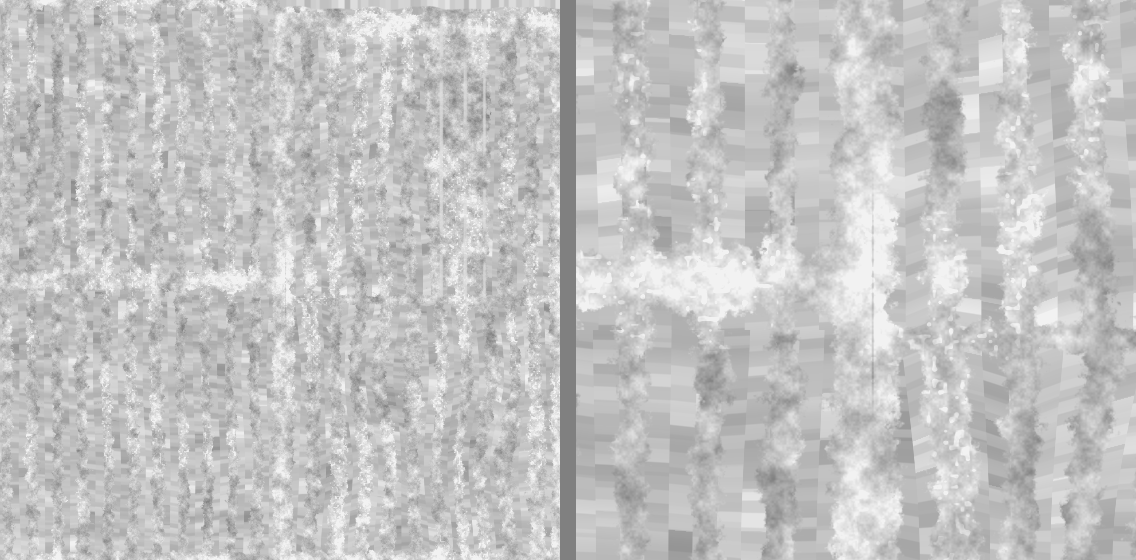
Left: the whole. Right: its middle third, enlarged.
A Shadertoy shader for this texture:

```glsl
// Grey weathered bark-like sheet: two by two panels of wavy columns, each column
// a stack of thin slivers, parted by ragged strips of mottled grain. Slivers are
// jittered one-dimensional cells; the grain is layered value noise cut by distances.

const float COLUMNS = 22.5;      // columns across the canvas
const float SLIVERS = 132.0;     // slivers up the canvas
const float MEAN_GREY = 0.755;

float hash(vec2 p) {
    vec3 q = fract(vec3(p.xyx) * 0.1031);
    q += dot(q, q.yzx + 33.33);
    return fract((q.x + q.y) * q.z);
}

float noise(vec2 p) {
    vec2 i = floor(p), f = fract(p);
    f = f * f * (3.0 - 2.0 * f);
    return mix(mix(hash(i), hash(i + vec2(1, 0)), f.x),
               mix(hash(i + vec2(0, 1)), hash(i + vec2(1, 1)), f.x), f.y);
}

float fbm(vec2 p) {
    float sum = 0.0, amp = 1.0, total = 0.0;
    for (int i = 0; i < 5; i++) {
        sum += amp * noise(p);
        total += amp;
        amp *= 0.72;
        p = p * 1.93 + vec2(17.3, 9.1);
    }
    return sum / total;
}

// Random value per cell along a line, with uneven cell lengths and smooth joints
float cells(float t, float lane, float blur) {
    float i = floor(t);
    float joint = 0.2 + 0.6 * hash(vec2(i + 7.0, lane + 51.0));
    return mix(hash(vec2(i, lane)), hash(vec2(i + 1.0, lane)),
               smoothstep(joint - blur, joint + blur, fract(t)));
}

// Grey of one lane of stacked slivers; offset is the place across the lane
float sliverLane(float lane, float offset, float y, float tilt, float px) {
    float slope = (noise(vec2(lane * 0.6, y * 7.0)) - 0.5) * tilt;
    float t = y + offset * slope / (3.0 * COLUMNS);
    float fine = cells(t * SLIVERS, lane, SLIVERS * px) - 0.5;
    float coarse = cells(t * 38.0, lane + 200.0, 38.0 * px);
    float row = noise(vec2(lane * 0.13, t * 65.0)) - 0.5;
    float broad = noise(vec2(lane * 0.7, y * 9.0 + 40.0)) - 0.5;
    float accent = smoothstep(0.93, 0.96, coarse) - smoothstep(0.06, 0.03, coarse);
    return MEAN_GREY + 0.12 * fine + 0.06 * (coarse - 0.5)
         + 0.08 * row + 0.10 * broad + 0.07 * accent;
}

// Three lanes per column, blended over one pixel at their sides
float slivers(float x, float y, float tilt, float px) {
    float lane = floor(x), f = fract(x), w = 3.0 * COLUMNS * px;
    float here = sliverLane(lane, f - 0.5, y, tilt, px);
    float next = sliverLane(lane + 1.0, f - 1.5, y, tilt, px);
    return mix(here, next, smoothstep(1.0 - w, 1.0, f));
}

float box(vec2 p, vec2 centre, vec2 halfSize) {
    vec2 d = abs(p - centre) - halfSize;
    return max(d.x, d.y);
}

float lineMask(float x, float centre, float halfWidth, float px) {
    return smoothstep(halfWidth + px, halfWidth - px, abs(x - centre));
}

void mainImage(out vec4 fragColor, in vec2 fragCoord) {
    vec2 uv = fragCoord / iResolution.xy;
    float px = 1.0 / iResolution.y;
    float right = step(0.5, uv.x), lower = step(uv.y, 0.47);

    // Wavy columns, looser in the lower right panel
    float sway = 0.004 + right * (0.003 + 0.013 * lower);
    float panelSeed = right * 31.0 + lower * 13.0;
    float bend = noise(vec2(uv.x * 9.0 + panelSeed, uv.y * 6.0)) - 0.5;
    float column = (uv.x + bend * sway * 2.0) * COLUMNS - 0.3 - 0.1 * right;
    float grey = slivers(column * 3.0 + 0.5, uv.y, 0.35 + 0.6 * right, px);

    // Grain strip between columns
    float id = floor(column + 0.5);
    float width = mix(0.16, 0.26, noise(vec2(id * 3.7, uv.y * 5.0 + panelSeed)));
    float strip = (abs(column - id) - width - 0.05 * right) / COLUMNS;

    // Grain bands around panels, toothed on the left, and overgrown patches
    float teeth = 0.012 * abs(fract(uv.x * 34.0) - 0.5);
    float border = min(uv.y, 1.0 - uv.y) - 0.016 + teeth;
    float middle = max(abs(uv.y - 0.5) - 0.02 + teeth, uv.x - 0.5);
    float spine = min(abs(uv.x - 0.505) - 0.018, 0.985 - uv.x);
    float crown = box(uv, vec2(0.75, 0.955), vec2(0.25, 0.022));
    float shelf = box(uv, vec2(0.75, 0.465), vec2(0.25, 0.008));
    float patchy = box(uv, vec2(0.82, 0.71), vec2(0.055, 0.23));
    float bands = min(min(border, middle), min(spine, crown));
    float area = min(min(strip, bands), min(shelf, patchy + 0.01));
    float ragged = fbm(uv * 75.0 + 5.0) - 0.5;
    float grainMask = smoothstep(0.0025, -0.0025, area + ragged * 0.024);

    // Mottled grain, paler on the bands and in the lower right corner
    float drift = noise(uv * vec2(23.0, 10.0) + 60.0) - 0.5;
    float pale = 0.07 * smoothstep(0.012, -0.012, bands)
               + 0.05 * right * smoothstep(0.3, 0.0, uv.y)
               + 0.07 * smoothstep(0.07, 0.0, length(uv - vec2(0.503, 0.5)));
    float grain = MEAN_GREY + 0.62 * (fbm(uv * 58.0) - 0.5) + 0.16 * drift + pale;
    grain += 0.13 * smoothstep(0.68, 0.85, noise(uv * 300.0)) * smoothstep(-0.05, 0.25, drift);
    grey = mix(grey, grain, grainMask);

    // Pale threads in the upper right, a dark seam, and upright bars on the top edge
    float thread = max(lineMask(uv.x, 0.788, 0.003, px),
                   max(lineMask(uv.x, 0.831, 0.003, px), lineMask(uv.x, 0.865, 0.0025, px)));
    float upper = smoothstep(0.465, 0.475, uv.y) * smoothstep(0.97, 0.95, uv.y);
    float broken = smoothstep(0.3, 0.5, noise(vec2(uv.x * 60.0, uv.y * 16.0)));
    grey = mix(grey, 0.87, 0.75 * thread * upper * broken);
    grey -= 0.14 * lineMask(uv.x, 0.51, 0.0006, px) * lineMask(uv.y, 0.49, 0.06, 0.02);
    float bars = 0.7 + 0.22 * cells(uv.x * 95.0, 400.0, 95.0 * px);
    float barEdge = 0.986 + 0.008 * (noise(vec2(uv.x * 30.0, 3.0)) - 0.5);
    grey = mix(grey, bars, smoothstep(barEdge - px, barEdge + px, uv.y) * right);

    fragColor = vec4(vec3(clamp(grey, 0.5, 0.95)), 1.0);
}
```
